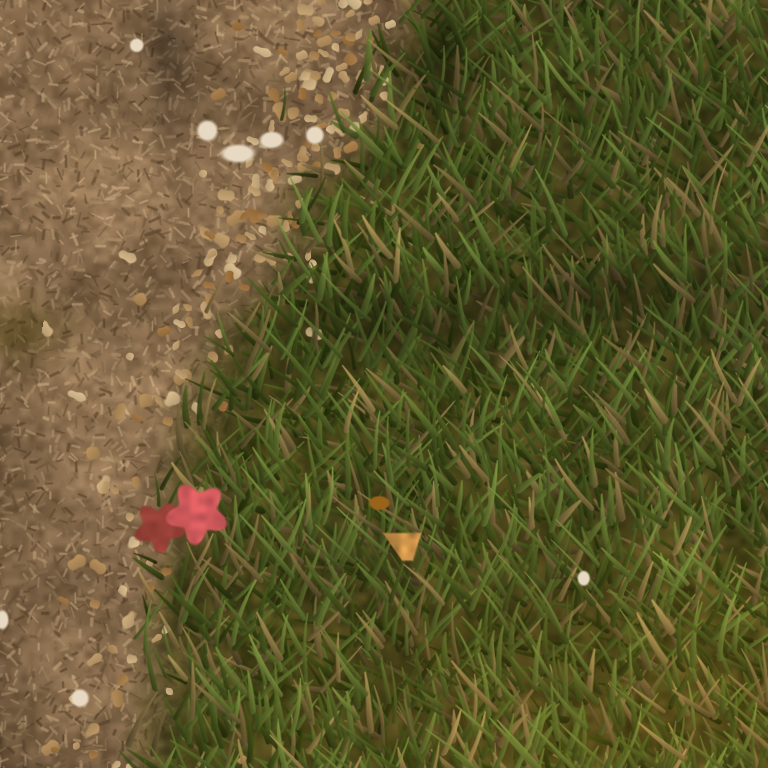
Write a WebGL 1 fragment shader that draws this texture.

```glsl
precision highp float;
uniform vec2 u_resolution;

float hash(vec2 p) {
  return fract(sin(dot(p, vec2(127.1, 311.7))) * 43758.5453);
}

float noise(vec2 p) {
  vec2 i = floor(p), f = fract(p);
  f = f * f * (3.0 - 2.0 * f);
  return mix(mix(hash(i), hash(i + vec2(1, 0)), f.x),
             mix(hash(i + vec2(0, 1)), hash(i + vec2(1, 1)), f.x), f.y);
}

// Signed distance across the lawn border, positive on the grass side
float lawnSide(vec2 p) {
  return p.x - 0.18 - 0.14 * p.y - 0.19 * smoothstep(0.4, 1.0, p.y)
       + 0.012 * sin(p.y * 31.0 + 9.0 * p.x);
}

float blob(vec2 p, vec2 center, vec2 size) {
  vec2 q = (p - center) / size;
  return exp(-dot(q, q));
}

// Short fibres and crumbs on bare ground
vec3 litter(vec3 col, vec2 p, float scale, float seed) {
  vec2 base = floor(p * scale - 0.5);
  for (int k = 0; k < 4; k++) {
    vec2 id = base + vec2(mod(float(k), 2.0), floor(float(k) * 0.5));
    float a = hash(id + seed), b = fract(a * 57.3), c = fract(a * 113.7);
    vec2 q = p - (id + vec2(b, c)) / scale;
    vec2 dir = vec2(cos(a * 6.28), sin(a * 6.28));
    float along = dot(q, dir), halfLen = (0.15 + 0.25 * c) / scale;
    float d = length(q - dir * clamp(along, -halfLen, halfLen)) - 0.0008 - 0.0015 * b;
    vec3 tint = mix(vec3(0.31, 0.23, 0.14), vec3(0.78, 0.66, 0.50), fract(a * 271.9));
    col = mix(col, tint, 0.65 * (1.0 - smoothstep(-0.0013, 0.0013, d)));
  }
  return col;
}

// Pale wood chips gathered along the border
vec3 chips(vec3 col, vec2 p, float scale, float seed) {
  vec2 base = floor(p * scale - 0.5);
  for (int k = 0; k < 4; k++) {
    vec2 id = base + vec2(mod(float(k), 2.0), floor(float(k) * 0.5));
    float a = hash(id + seed), b = fract(a * 57.3), c = fract(a * 113.7);
    vec2 root = (id + vec2(b, c)) / scale;
    float off = (lawnSide(root) + 0.05) / 0.06;
    float chance = exp(-off * off) * mix(0.3, 0.9, smoothstep(0.35, 0.85, root.y)) + 0.02;
    vec2 dir = vec2(cos(a * 6.28), sin(a * 6.28)), q = (p - root) * scale;
    q = vec2(dot(q, dir), dot(q, vec2(-dir.y, dir.x)));
    float d = length(q / vec2(0.25 + 0.17 * b, 0.16 + 0.12 * c)) + 0.12 * sin(q.x * 14.0 + a * 30.0);
    vec3 tint = mix(vec3(0.66, 0.47, 0.25), vec3(0.90, 0.79, 0.60), fract(a * 271.9));
    float shown = step(fract(a * 431.3), chance);
    col = mix(col, tint * (0.9 + 0.3 * q.y), shown * (1.0 - smoothstep(0.75, 1.1, d)));
  }
  return col;
}

// One layer of blades in long cells turned to a common lean
vec3 blades(vec3 col, vec2 p, float layer, float height) {
  float lean = 0.2 + mix(2.3, 1.5, height) * (fract(layer * 0.618 + 0.3) - 0.5);
  float c = cos(lean), s = sin(lean);
  mat2 turn = mat2(c, -s, s, c);
  vec2 u = turn * (p + 0.011 * sin(p.yx * vec2(23.0, 19.0) + layer * 2.0));
  vec2 cell = vec2(0.030, 0.105) * mix(0.72, 1.0, height);
  vec2 base = floor(u / cell - 0.5);
  for (int k = 0; k < 4; k++) {
    vec2 id = base + vec2(mod(float(k), 2.0), floor(float(k) * 0.5));
    float a = hash(id + layer * 37.0), b = fract(a * 57.3), e = fract(a * 113.7), f = fract(a * 271.9);
    vec2 root = (id + vec2(a, b)) * cell, q = u - root;
    float cover = smoothstep(-0.05, 0.10, lawnSide(root * turn));
    float len = cell.y * (0.4 + 0.5 * e), t = clamp(q.y / len + 0.5, 0.0, 1.0);
    float across = q.x - 0.22 * (f - 0.5) * q.y - 0.12 * (b - 0.5) * len * (t * t - 0.3);
    float width = 0.0022 + 0.0022 * b;
    float d = length(vec2(across, q.y - (t - 0.5) * len)) - width * (1.0 - 0.75 * t * t);
    float light = clamp(0.15 + 0.42 * height + 0.6 * (f - 0.45), 0.0, 1.0);
    vec3 tint = mix(vec3(0.16, 0.21, 0.04), vec3(0.49, 0.58, 0.26), light);
    float dry = step(0.87 - 0.25 * (1.0 - cover) - 0.1 * smoothstep(0.4, 0.0, root.y), fract(a * 431.3));
    tint = mix(tint, vec3(0.66, 0.56, 0.33) * (0.55 + 0.5 * light), dry);
    tint *= 0.74 + 0.42 * t + 0.13 * clamp(across / width, -1.0, 1.0);
    float shown = step(fract(a * 619.7), cover);
    col = mix(col, tint, 0.9 * shown * (1.0 - smoothstep(-0.0013, 0.0013, d)));
  }
  return col;
}

void main() {
  vec2 p = gl_FragCoord.xy / u_resolution;
  float side = lawnSide(p);
  float broad = 0.65 * noise(p * 8.0) + 0.35 * noise(p * 21.0);
  float fine = noise(p * 95.0);
  float lawn = smoothstep(-0.05, 0.07, side + 0.08 * (broad - 0.5));

  // Bare soil
  vec3 col = mix(vec3(0.38, 0.29, 0.19), vec3(0.67, 0.54, 0.40), 0.5 * broad + 0.5 * fine);
  if (side < 0.1) {
    for (int k = 0; k < 3; k++) col = litter(col, p, 40.0 + 13.0 * float(k), 19.0 * float(k));
  }
  col *= 0.88 + 0.24 * broad;
  col = mix(col, vec3(0.27, 0.23, 0.06), 0.6 * blob(p, vec2(0.02, 0.57), vec2(0.06, 0.035)));
  col *= 1.0 - 0.3 * blob(p, vec2(0.22, 0.93), vec2(0.035, 0.09));

  // Shaded thatch below the blades
  vec3 thatch = mix(vec3(0.11, 0.13, 0.02), vec3(0.37, 0.34, 0.13), 0.6 * noise(p * vec2(60.0, 35.0)) + 0.4 * fine);
  col = mix(col, thatch, 0.9 * lawn);
  if (abs(side + 0.05) < 0.2) {
    col = chips(col, p, 29.0, 8.0);
    col = chips(col, p, 42.0, 140.0);
  }

  // Blades from low to high
  if (side > -0.13) {
    for (int k = 0; k < 9; k++) col = blades(col, p, float(k) + 1.0, float(k) / 8.0);
  }
  float shade = 0.35 * blob(p, vec2(0.80, 0.61), vec2(0.14, 0.05))
              + 0.35 * blob(p, vec2(0.50, 0.58), vec2(0.10, 0.06))
              + 0.30 * blob(p, vec2(0.56, 0.92), vec2(0.06, 0.10));
  col *= 1.0 - lawn * (shade + 0.3 * (broad - 0.5));
  col += lawn * vec3(0.07, 0.04, 0.0) * blob(p, vec2(0.9, 0.05), vec2(0.45, 0.22));

  // Fallen red leaf: a dull lobe behind a bright one
  for (int k = 0; k < 2; k++) {
    float front = float(k);
    vec2 q = p - mix(vec2(0.207, 0.314), vec2(0.257, 0.332), front);
    float rim = mix(0.028, 0.034, front) * (1.0 + 0.22 * cos(5.0 * atan(q.y, q.x) + 1.1 + front));
    vec3 tint = mix(vec3(0.61, 0.26, 0.22), vec3(0.84, 0.36, 0.37), front) * (0.86 + 0.25 * fine);
    col = mix(col, tint, 1.0 - smoothstep(-0.003, 0.003, length(q) - rim));
  }

  // Tan leaf scraps
  vec2 scrap = p - vec2(0.527, 0.288);
  float wedge = max(abs(scrap.x + 0.2 * scrap.y) - 0.016 - 0.5 * scrap.y, abs(scrap.y) - 0.018);
  col = mix(col, vec3(0.78, 0.56, 0.28) * (0.8 + 0.4 * fine), 1.0 - smoothstep(-0.002, 0.002, wedge));
  col = mix(col, vec3(0.60, 0.39, 0.10), smoothstep(0.3, 0.6, blob(p, vec2(0.494, 0.345), vec2(0.015, 0.010))));

  // White pebbles
  float pebble = blob(p, vec2(0.104, 0.091), vec2(0.013)) + blob(p, vec2(0.760, 0.247), vec2(0.009, 0.011))
               + blob(p, vec2(0.178, 0.941), vec2(0.010)) + blob(p, vec2(0.003, 0.193), vec2(0.009, 0.014))
               + blob(p, vec2(0.310, 0.800), vec2(0.024, 0.013)) + blob(p, vec2(0.354, 0.818), vec2(0.017, 0.012))
               + blob(p, vec2(0.410, 0.824), vec2(0.013)) + blob(p, vec2(0.270, 0.830), vec2(0.015));
  col = mix(col, vec3(0.91, 0.85, 0.76), smoothstep(0.3, 0.65, pebble));
  gl_FragColor = vec4(col, 1.0);
}
```
